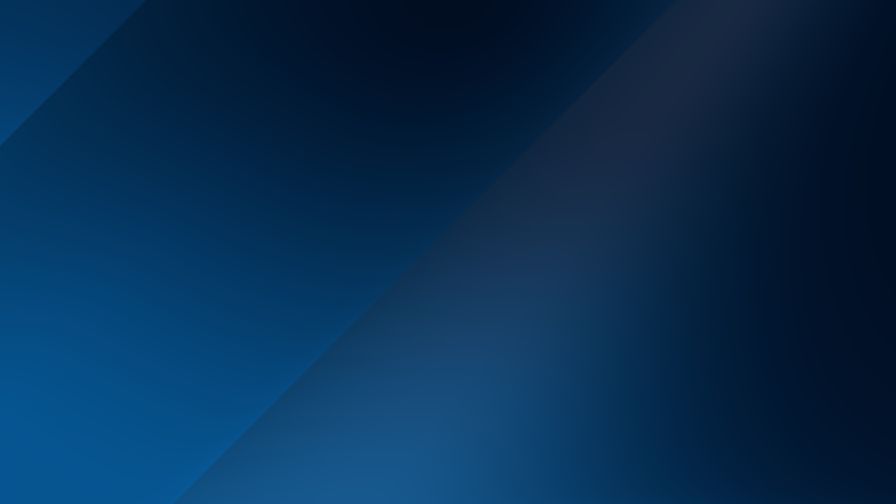
Reproduce this background procedurally as a Shadertoy shader.

```glsl
const vec3 NIGHT = vec3(0.002, 0.050, 0.128);
const vec3 OCEAN = vec3(0.022, 0.335, 0.575);
const vec3 AZURE = vec3(0.090, 0.355, 0.570);
const vec3 SLATE = vec3(0.092, 0.155, 0.255);
const vec3 LEFT_TINT = vec3(0.62, 0.92, 0.98);

const float CORNER_EDGE = 0.290;
const float MAIN_EDGE = 1.343;

// Antialiased step across a diagonal fold
float fold(float diagonal, float edge, float pixel) {
    return smoothstep(-pixel, pixel, diagonal - edge);
}

// Slanted beam that narrows upward; red fades sooner than blue
vec3 beam(vec2 p, float leftSpread) {
    float offset = p.x - mix(0.70, 1.46, p.y);
    float width = mix(0.66, 0.235, sqrt(clamp(p.y, 0.0, 1.0)));
    width *= offset < 0.0 ? leftSpread : 1.0;
    float redWidth = offset < 0.0 ? 0.55 : 0.70;
    vec3 r = offset / (width * vec3(redWidth, 1.0, 1.04));
    return exp(-r * r);
}

// Beam colour from azure at the foot to slate at the top
vec3 beamLight(float height) {
    return mix(AZURE, SLATE, smoothstep(-0.1, 0.8, height));
}

// Blue rising away from a dark pool, brushed by the beam
vec3 leftPanel(vec2 p, vec2 pool) {
    float d = length((p - pool) * vec2(0.75, 1.08));
    vec3 color = mix(NIGHT, OCEAN, smoothstep(-0.02, 1.2, d));
    float strength = mix(0.45, 0.85, smoothstep(0.0, 0.6, p.y));
    return mix(color, beamLight(p.y) * LEFT_TINT, strength * beam(p, 1.0));
}

// Beam over night, with a faint blue foot at the far side
vec3 rightPanel(vec2 p) {
    vec3 color = mix(NIGHT, beamLight(p.y), beam(p, 1.6));
    float foot = exp(-3.5 * p.y) * smoothstep(0.9, 1.5, p.x);
    return color + vec3(0.004, 0.030, 0.045) * foot;
}

// Shade on both sides of the corner fold
float cornerShade(float diagonal, float edge, float pixel) {
    float inside = mix(0.87, 1.10, clamp(diagonal / edge, 0.0, 1.0));
    float outside = mix(0.86, 1.0, smoothstep(edge, 0.85, diagonal));
    return mix(inside, outside, fold(diagonal, edge, pixel));
}

// Soft highlight just before a fold
float crease(float diagonal, float edge, float width) {
    float before = max(edge - diagonal, 0.0);
    return exp(-before / width);
}

void mainImage(out vec4 fragColor, in vec2 fragCoord) {
    vec2 p = fragCoord / iResolution.y;
    float pixel = 0.8 / iResolution.y;
    float diagonal = p.x + 1.0 - p.y;

    vec3 left = leftPanel(p, vec2(0.90, 1.0));
    left *= cornerShade(diagonal, CORNER_EDGE, pixel);
    left *= 1.0 + 0.06 * crease(diagonal, MAIN_EDGE, 0.03);

    vec3 color = mix(left, rightPanel(p), fold(diagonal, MAIN_EDGE, pixel));
    fragColor = vec4(clamp(color, 0.0, 1.0), 1.0);
}
```
